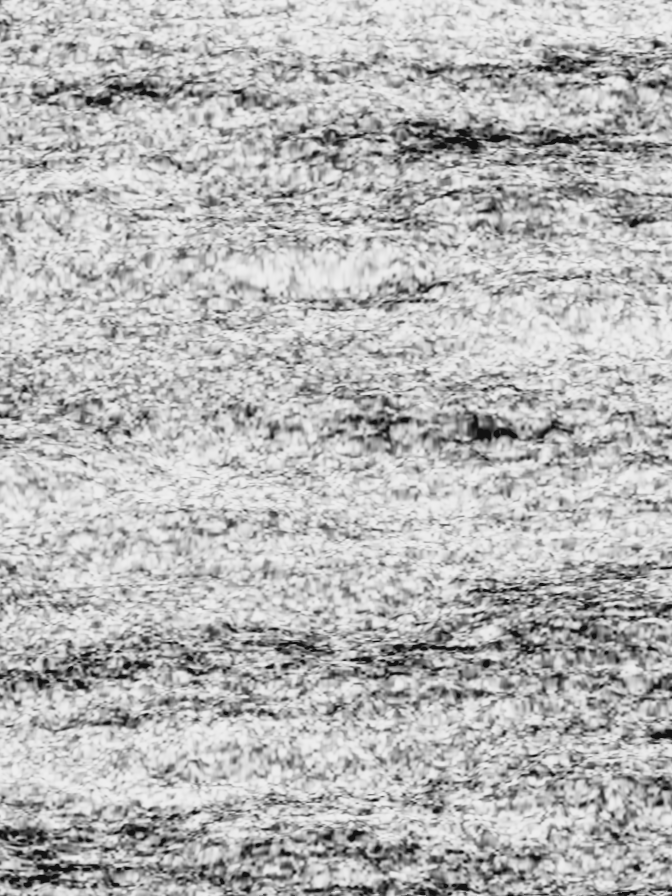
Reproduce this texture procedurally as a WebGL 2 fragment shader.

```glsl
#version 300 es
precision highp float;
// Grey, horizontally streaked stone: fine speckle, dark dashes and pale bands.

uniform vec2 u_resolution;
out vec4 fragColor;

// Feature sizes (length, thickness) in units of the canvas height
const vec2 SPECKLE_SIZE = vec2(0.0043, 0.0033);
const vec2 GRAIN_SIZE   = vec2(0.0090, 0.0047);
const vec2 DASH_SIZE    = vec2(0.0310, 0.0052);
const vec2 STREAK_SIZE  = vec2(0.1000, 0.0100);
const vec2 BAND_SIZE    = vec2(0.3300, 0.0240);
const vec2 CLOUD_SIZE   = vec2(0.5500, 0.0800);

// Share of each layer in the darkness
const float SPECKLE = 0.56;
const float GRAIN   = 0.50;
const float DASH    = 0.36;
const float STREAK  = 0.27;
const float BAND    = 0.35;
const float CLOUD   = 0.24;
const float DASH_CLUSTERING = 0.17; // extra dash contrast inside dark bands

// Bedding direction and waviness
const float TILT = 0.018;
const float WAVE = 0.006;
const float RIPPLE = 0.0013;

// Tone curve: pale plateau falling softly into black
const float PALE = 0.94;
const float CONTRAST = 0.22;
const float KNEE = 1.4;
const float KNEE_START = -0.3;
const float BLACK = 0.07;

const float NOISE_DEVIATION = 0.2145; // of smooth value noise

float hash(vec2 cell) {
    return fract(sin(dot(cell, vec2(127.1, 311.7))) * 43758.5453);
}

// Smooth noise along one row; each row is shifted to hide the lattice
float rowNoise(float x, float row, float seed) {
    x += 17.0 * hash(vec2(row, seed + 0.5));
    float cell = floor(x);
    float blend = smoothstep(0.0, 1.0, x - cell);
    vec2 key = vec2(cell + seed * 13.7, row + seed * 5.3);
    return mix(hash(key), hash(key + vec2(1.0, 0.0)), blend);
}

// Value noise with zero mean and unit deviation
float noise(vec2 p, vec2 size, float seed) {
    p /= size;
    float row = floor(p.y);
    float blend = smoothstep(0.0, 1.0, p.y - row);
    float value = mix(rowNoise(p.x, row, seed), rowNoise(p.x, row + 1.0, seed), blend);
    return (value - 0.5) / NOISE_DEVIATION;
}

// Tilts and bends the horizontal layers
vec2 bedding(vec2 p) {
    p.y -= TILT * p.x;
    p.y += WAVE * noise(p, vec2(0.25, 0.06), 1.0);
    p.y += RIPPLE * noise(p, vec2(0.020, 0.012), 2.0);
    return p;
}

float darkness(vec2 p) {
    float band = noise(p, BAND_SIZE, 3.0);
    float dash = noise(p, DASH_SIZE, 4.0);
    return SPECKLE * noise(p, SPECKLE_SIZE, 5.0)
         + GRAIN * noise(p, GRAIN_SIZE, 6.0)
         + dash * (DASH + DASH_CLUSTERING * band)
         + STREAK * noise(p, STREAK_SIZE, 7.0)
         + BAND * band
         + CLOUD * noise(p, CLOUD_SIZE, 8.0);
}

float tone(float dark) {
    float shade = PALE - CONTRAST * log(1.0 + exp(KNEE * (dark - KNEE_START)));
    return max(shade, BLACK);
}

void main() {
    vec2 p = gl_FragCoord.xy / u_resolution.y;
    fragColor = vec4(vec3(tone(darkness(bedding(p)))), 1.0);
}
```
